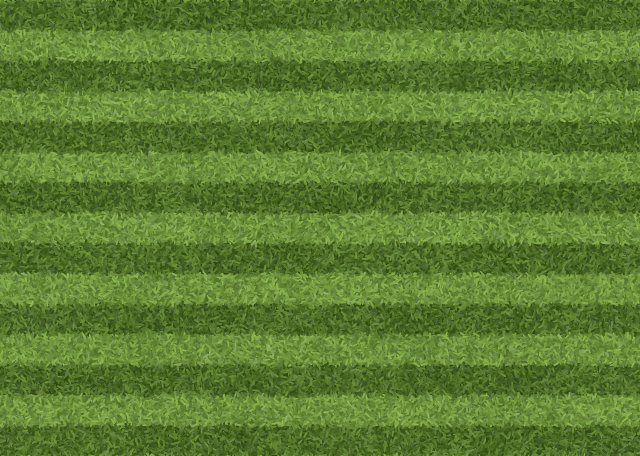
Give the GLSL for this texture, as a Shadertoy shader.

```glsl
vec3 hash3(vec2 p) {
    vec3 q = fract(p.xyx * vec3(0.1031, 0.1030, 0.0973));
    q += dot(q, q.yxz + 33.33);
    return fract((q.xxy + q.yzz) * q.zyx);
}

// Slow light and dark patches in the turf
float patches(vec2 p) {
    float s = sin(p.x * 9.0 + 2.0 * sin(p.y * 7.0));
    s += sin(p.y * 17.0 + 1.5 * sin(p.x * 13.0) + 1.0);
    s += sin(p.x * 31.0 - p.y * 23.0 + 2.0 * sin(p.y * 29.0));
    return s / 3.0;
}

// Mean brightness of the mown band: 15 bands, dark at both ends
float mownTone(vec2 p) {
    float lightBand = mod(floor(p.y * 15.0), 2.0);
    return mix(0.31, 0.68, lightBand) + 0.05 * patches(p);
}

vec3 grassColor(float tone) {
    return mix(vec3(0.19, 0.30, 0.07), vec3(0.53, 0.69, 0.30), tone);
}

float segmentDistance(vec2 p, vec2 dir, float halfLength) {
    return length(p - dir * clamp(dot(p, dir), -halfLength, halfLength));
}

void mainImage(out vec4 fragColor, in vec2 fragCoord) {
    vec2 p = fragCoord / iResolution.y;
    float cells = 105.0;
    float pixel = cells / iResolution.y;

    // Shaded ground between blades
    vec3 color = grassColor(mownTone(p) - 0.32);

    // Overlapping layers of randomly turned blades, one per cell
    for (int layer = 0; layer < 3; layer++) {
        float depth = float(layer);
        vec2 shift = depth * vec2(0.37, 0.61);
        vec2 g = p * cells + shift;
        for (int j = -1; j <= 1; j++) {
            for (int i = -1; i <= 1; i++) {
                vec2 cell = floor(g) + vec2(i, j);
                vec3 place = hash3(cell + 71.0 * depth + 11.0);
                vec3 look = hash3(cell + 53.0 * depth + 307.0);
                vec2 root = cell + place.xy;
                float angle = 6.2832 * place.z;
                vec2 dir = vec2(cos(angle), sin(angle));
                vec2 q = g - root;

                float along = clamp(dot(q, dir), -0.7, 0.7);
                float width = 0.22 - 0.12 * along;
                float d = segmentDistance(q, dir, 0.4 + 0.28 * look.x);
                float cover = clamp((width - d) / pixel + 0.5, 0.0, 1.0);

                // Tips catch light; a few blades are cooler and greyer
                float tone = mownTone((root - shift) / cells) + 0.58 * (look.y - 0.5);
                tone += 0.15 * along + 0.05 * depth;
                vec3 blade = grassColor(tone);
                blade += vec3(0.02, -0.01, 0.07) * smoothstep(0.75, 0.95, look.z);
                color = mix(color, blade, cover);
            }
        }
    }
    fragColor = vec4(clamp(color, 0.0, 1.0), 1.0);
}
```
